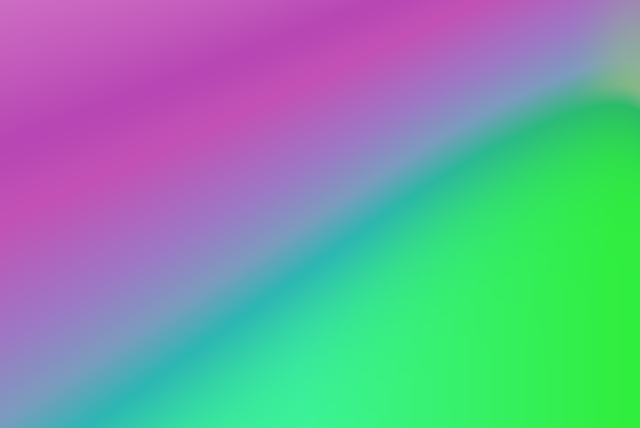
Write a Shadertoy shader that draws this background.

```glsl
// Soft diagonal gradient: magenta haze falling to a curved teal crease above a green slope.

// Colours above the crease, from top to bottom
const vec3 ORCHID  = vec3(0.805, 0.430, 0.765);
const vec3 MAGENTA = vec3(0.720, 0.275, 0.705);
const vec3 PINK    = vec3(0.760, 0.315, 0.710);
const vec3 VIOLET  = vec3(0.615, 0.470, 0.770);
const vec3 SLATE   = vec3(0.480, 0.612, 0.745);
const vec3 SAGE    = vec3(0.600, 0.740, 0.510);

// Colours of the crease and the slope, from left to right
const vec3 TEAL    = vec3(0.175, 0.715, 0.700);
const vec3 JADE    = vec3(0.165, 0.740, 0.390);
const vec3 MINT    = vec3(0.235, 0.960, 0.590);
const vec3 GREEN   = vec3(0.190, 0.933, 0.245);

// Position of each colour stop: 0 is the crease, 1 is the pink band
const float SLATE_AT   = 0.25;
const float VIOLET_AT  = 0.55;
const float MAGENTA_AT = 1.30;
const float ORCHID_AT  = 1.85;

// Fade width below the crease, at the left and right sides
const float FADE_LEFT  = 0.19;
const float FADE_RIGHT = 0.108;

// Height of the crease: a straight rise that rounds over at the right
float creaseHeight(float x) {
    float bend = max(x - 0.6, 0.0);
    return -0.137 + 1.06 * x - 0.85 * bend * bend - 0.05 * pow(x, 30.0);
}

// Height of the pink band
float bandHeight(float x) {
    return 0.482 + 0.65 * x + 0.05 * x * x;
}

float linearStep(float a, float b, float x) {
    return clamp((x - a) / (b - a), 0.0, 1.0);
}

vec3 creaseColor(float x) {
    return mix(TEAL, JADE, smoothstep(0.5, 1.05, x));
}

// Haze above the crease
vec3 hazeColor(float x, float t) {
    vec3 color = mix(creaseColor(x), SLATE, linearStep(0.0, SLATE_AT, t));
    color = mix(color, VIOLET, linearStep(SLATE_AT, VIOLET_AT, t));
    color = mix(color, PINK, linearStep(VIOLET_AT, 1.0, t));
    color = mix(color, MAGENTA, smoothstep(1.0, MAGENTA_AT, t));
    color = mix(color, ORCHID, linearStep(MAGENTA_AT, ORCHID_AT, t));

    // Pale green tint at the right edge
    float tint = smoothstep(0.88, 1.0, x) * linearStep(0.0, 0.12, t);
    return mix(color, SAGE, 0.75 * tint * linearStep(0.85, 0.1, t));
}

// Slope below the crease
vec3 slopeColor(float x, float depth) {
    vec3 plateau = mix(MINT, GREEN, linearStep(0.47, 0.97, x));
    float width = mix(FADE_LEFT, FADE_RIGHT, x);
    float fade = 1.0 - exp(-pow(depth / width, 1.3));
    return mix(creaseColor(x), plateau, fade);
}

void mainImage(out vec4 fragColor, in vec2 fragCoord) {
    vec2 uv = fragCoord / iResolution.xy;
    float crease = creaseHeight(uv.x);
    float rise = uv.y - crease;
    float t = rise / (bandHeight(uv.x) - crease);

    vec3 color = rise > 0.0 ? hazeColor(uv.x, t) : slopeColor(uv.x, -rise);
    fragColor = vec4(color, 1.0);
}
```
